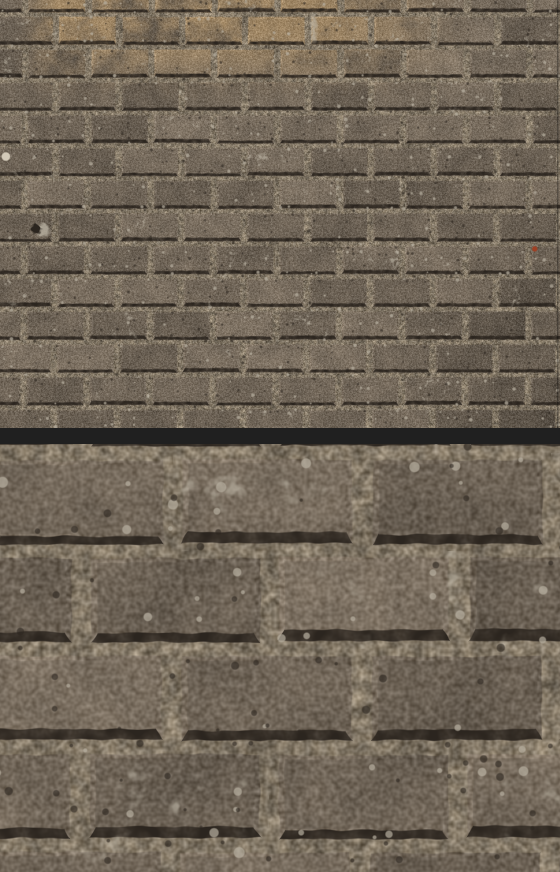
Top: the whole. Bottom: its middle third, enlarged.
A WebGL 1 fragment shader for this texture:

```glsl
precision highp float;
uniform vec2 u_resolution;

const vec2 CELLS = vec2(8.88, 13.07);       // bricks across, courses down
const float BRICK_ASPECT = 1.92;            // cell width over course height
const vec2 GRID_OFFSET = vec2(-0.405, 0.556);
const float BOND_SHIFT = 0.485;
const float COURSE_DRIFT = 0.003;
const vec2 BRICK_HALF = vec2(0.86, 0.425);
const vec2 FACE_HALF = vec2(0.80, 0.355);
const float FACE_RAISE = 0.03;
const float EDGE_WOBBLE = 0.022;
const float GRAIN = 0.20;
const vec3 FACE = vec3(0.435, 0.393, 0.342);
const vec3 MORTAR = vec3(0.505, 0.462, 0.395);
const vec3 SANDY = vec3(0.61, 0.515, 0.385);
const vec3 SHADOW = vec3(0.17, 0.145, 0.12);
const vec3 LIME = vec3(0.72, 0.69, 0.63);
const vec3 RUST = vec3(0.62, 0.25, 0.14);

float hash(vec2 p) {
  vec3 q = fract(p.xyx * vec3(0.1031, 0.1030, 0.0973));
  q += dot(q, q.yzx + 33.33);
  return fract((q.x + q.y) * q.z);
}

float cornerSlope(vec2 corner, vec2 delta) {
  float angle = 6.2832 * hash(corner);
  return dot(vec2(cos(angle), sin(angle)), delta);
}

float gradientNoise(vec2 p) {
  vec2 i = floor(p), f = fract(p);
  vec2 w = f * f * f * (f * (f * 6.0 - 15.0) + 10.0);
  vec2 e = vec2(1.0, 0.0);
  float top = mix(cornerSlope(i, f), cornerSlope(i + e, f - e), w.x);
  float low = mix(cornerSlope(i + e.yx, f - e.yx), cornerSlope(i + 1.0, f - 1.0), w.x);
  return mix(top, low, w.y);
}

float fbm(vec2 p) {
  float sum = 0.0, gain = 0.6;
  for (int i = 0; i < 4; i++) {
    sum += gain * gradientNoise(p);
    p = p * 2.03 + 17.3;
    gain *= 0.55;
  }
  return sum;
}

float boxDistance(vec2 p, vec2 halfSize) {
  vec2 d = abs(p) - halfSize;
  return length(max(d, 0.0)) + min(max(d.x, d.y), 0.0);
}

float fill(float d, float soft) {
  return 1.0 - smoothstep(-soft, soft, d);
}

// Sparse round flecks, one candidate in each small cell
float flecks(vec2 p, float density, float soft) {
  vec2 id = floor(p);
  vec2 centre = 0.3 + 0.4 * vec2(hash(id + 3.1), hash(id + 8.7));
  float radius = 0.08 + 0.17 * hash(id + 21.0);
  return step(1.0 - density, hash(id)) * fill(length(fract(p) - centre) - radius, soft);
}

void main() {
  vec2 uv = gl_FragCoord.xy / u_resolution;
  uv.y = 1.0 - uv.y;
  vec2 pos = uv * CELLS * vec2(BRICK_ASPECT, 1.0);
  float soft = CELLS.y / u_resolution.y;

  // Running bond
  vec2 grid = uv * CELLS + GRID_OFFSET;
  float row = floor(grid.y);
  grid.x += COURSE_DRIFT * row - BOND_SHIFT * mod(row, 2.0);
  vec2 id = floor(grid) + 40.0;
  float tone = hash(id);
  float wear = hash(id + 71.0);
  vec2 local = (fract(grid) - 0.5) * vec2(BRICK_ASPECT, 1.0);
  local += EDGE_WOBBLE * vec2(gradientNoise(pos * 5.0), gradientNoise(pos * 5.0 + 50.0));
  local += 0.02 * (vec2(tone, wear) - 0.5);

  // Wear and grain
  float blotch = fbm(pos * 1.4);
  float grain = 0.6 * gradientNoise(pos * 13.0) + 0.7 * gradientNoise(pos * 24.0 + 9.0);
  float warm = (1.0 - smoothstep(0.05, 0.26, uv.y)) * smoothstep(0.02, 0.11, uv.x)
    * (1.0 - smoothstep(0.55, 0.88, uv.x));
  warm *= clamp(0.45 + 0.75 * tone + blotch, 0.0, 1.0);

  // Bevelled brick on mortar
  float brick = fill(boxDistance(local, BRICK_HALF), soft);
  float face = fill(boxDistance(local + vec2(0.0, FACE_RAISE), FACE_HALF), soft);
  vec3 faceColor = mix(FACE * (0.91 + 0.22 * tone), SANDY, warm);
  faceColor *= 1.0 - 0.16 * smoothstep(0.75, 1.0, uv.x) * smoothstep(0.45, 0.75, uv.y);
  vec3 bevelColor = faceColor * (1.1 - 0.1 * smoothstep(-0.1, 0.1, local.x));
  vec3 color = MORTAR * (1.0 + 0.35 * gradientNoise(pos * 8.0 + 31.0));
  color = mix(color, bevelColor, brick);
  color = mix(color, faceColor, face);
  color *= 1.0 + 0.22 * blotch;
  color += GRAIN * grain * mix(1.1, 0.75, face);

  // Shaded lower bevel, widening downward
  float bevelTop = BRICK_HALF.y - mix(0.085, 0.12, wear);
  float ends = abs(local.x) - FACE_HALF.x - 0.6 * (local.y - bevelTop);
  float strip = max(max(bevelTop - local.y, local.y - BRICK_HALF.y), ends);
  float shade = fill(strip, soft) * (0.87 + 0.4 * gradientNoise(pos * 6.0 + 4.0));
  color = mix(color, SHADOW, clamp(shade, 0.0, 1.0));

  // Lime stains, pale flecks and pits
  float stain = smoothstep(0.12, 0.4, fbm(pos * 2.2 + 60.0)) * step(0.72, wear);
  stain *= smoothstep(-0.2, 0.35, gradientNoise(pos * 9.0));
  color = mix(color, LIME, 0.65 * stain * (1.0 - 0.6 * shade));
  color = mix(color, LIME, 0.7 * flecks(pos * 4.5, 0.09, 4.5 * soft));
  color = mix(color, SHADOW, 0.6 * flecks(pos * 6.0 + 13.0, 0.08, 6.0 * soft));

  // Isolated marks: paint dot, drip, drilled hole, rust
  vec2 ragged = pos + 0.09 * vec2(gradientNoise(pos * 7.0), gradientNoise(pos * 7.0 + 5.0));
  color = mix(color, LIME * 1.15, fill(length(pos - vec2(0.18, 4.78)) - 0.13, soft));
  color = mix(color, LIME, 0.7 * fill(boxDistance(ragged - vec2(9.55, 0.85), vec2(0.07, 0.42)), 0.08));
  color = mix(color, LIME, 0.8 * fill(length(ragged - vec2(1.3, 7.03)) - 0.2, 0.06));
  color = mix(color, SHADOW, fill(length((ragged - vec2(1.08, 7.0)) * vec2(0.75, 1.0)) - 0.14, soft));
  color = mix(color, RUST, fill(length(pos - vec2(16.28, 7.6)) - 0.08, soft));
  color *= 1.0 - 0.4 * fill(abs(uv.x - 0.996) - 0.001, 0.0015);

  gl_FragColor = vec4(clamp(color, 0.0, 1.0), 1.0);
}
```
